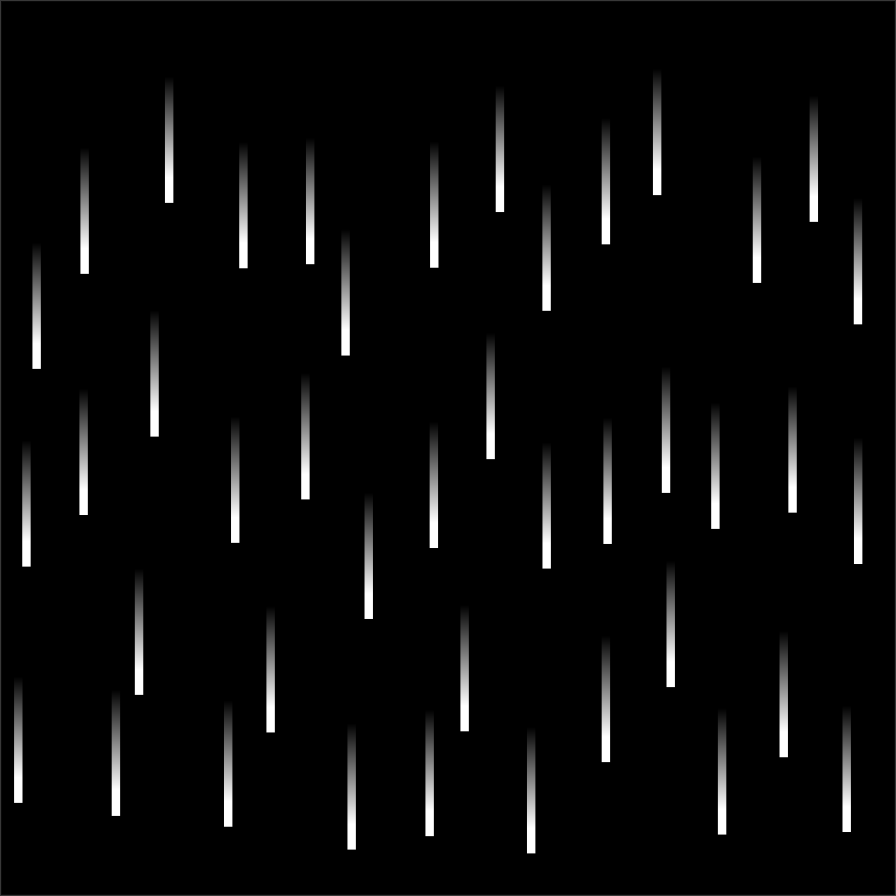
Give the GLSL for this pattern, as a Shadertoy shader.

```glsl
// Falling white streaks on black: narrow vertical bars that fade out upwards.
// Each column of a grid holds three streaks; a golden-ratio phase per column
// and hashed jitter spread them evenly without overlaps.

const vec2 STREAK_SIZE = vec2(0.0094, 0.141);
const float COLUMNS = 14.0;
const int ROWS = 3;

// Integer hash of a cell, giving two values in 0..1
vec2 hashCell(uvec2 cell) {
    uvec2 h = cell * 1664525u + 1013904223u;
    h.x += h.y * 1664525u;
    h.y += h.x * 1664525u;
    h ^= h >> 16u;
    h.x += h.y * 1664525u;
    h.y += h.x * 1664525u;
    h ^= h >> 16u;
    return vec2(h & 0xffffu) / 65535.0;
}

// Brightness of one streak; p is measured from the middle of its lower end
float streak(vec2 p, vec2 pixel) {
    vec2 center = vec2(0.0, 0.5 * STREAK_SIZE.y);
    vec2 inside = 0.5 * STREAK_SIZE - abs(p - center);
    vec2 coverage = clamp(inside / pixel + 0.5, 0.0, 1.0);
    float height = p.y / STREAK_SIZE.y;
    float fade = clamp((1.0 - height) / 0.8, 0.0, 1.0);
    return coverage.x * coverage.y * fade;
}

void mainImage(out vec4 fragColor, in vec2 fragCoord) {
    vec2 uv = fragCoord / iResolution.xy;
    vec2 pixel = 1.0 / iResolution.xy;
    float column = floor(uv.x * COLUMNS);
    float light = 0.0;

    // Streaks of this column, from the bottom upwards
    for (int row = 0; row < ROWS; row++) {
        vec2 jitter = hashCell(uvec2(uint(column), uint(row)));
        float phase = mix(fract(column * 0.382 + 0.1), jitter.y, 0.35);
        vec2 foot = vec2((column + mix(0.15, 0.85, jitter.x)) / COLUMNS,
                         (float(row) + phase) * 0.285 - 0.01);
        light = max(light, streak(uv - foot, pixel));
    }

    // Thin dim frame along the canvas edge
    vec2 border = min(uv, 1.0 - uv);
    vec2 frame = clamp((0.0013 - border) / pixel + 0.5, 0.0, 1.0);
    light = max(light, 0.22 * max(frame.x, frame.y));

    fragColor = vec4(vec3(light), 1.0);
}
```
